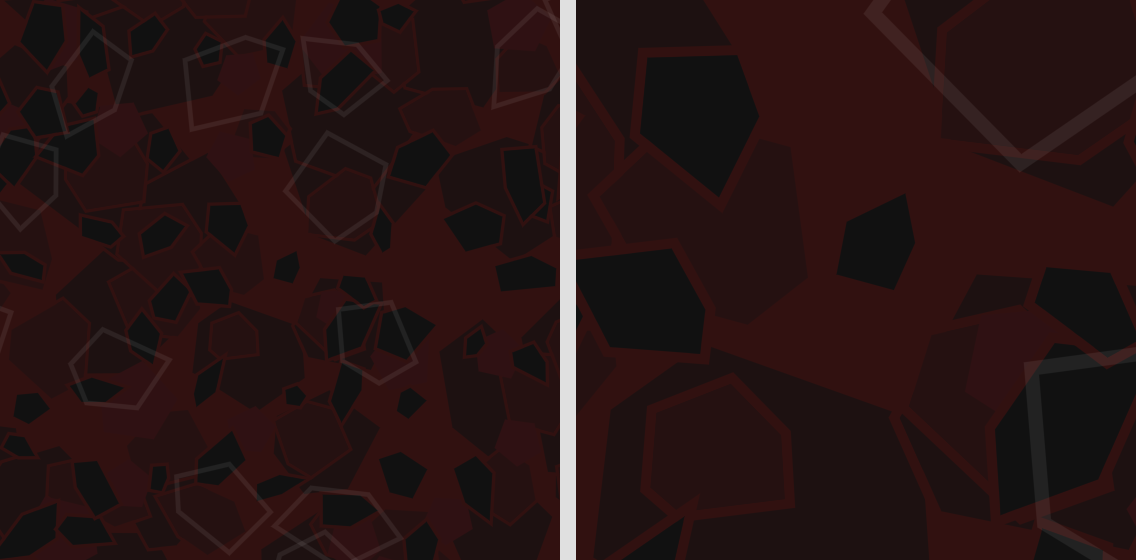
Left: the whole. Right: its middle third, enlarged.
A WebGL 2 fragment shader for this pattern:

```glsl
#version 300 es
precision highp float;

uniform vec2 u_resolution;
out vec4 outColor;

// One scatter of convex polygons; sizes are in grid cells
struct Scatter {
    float grid;      // cells across the canvas
    float density;   // share of cells that hold a polygon
    vec2 radius;     // smallest and largest inner radius
    int sides;
    float roughness; // irregularity of edges
    float stretch;   // largest elongation
    float seed;
};

const Scatter PLATES   = Scatter(4.0, 1.00, vec2(0.30, 0.65), 6, 0.55, 1.15, 11.0);
const Scatter SLABS    = Scatter(6.0, 0.72, vec2(0.24, 0.50), 6, 0.55, 1.20, 23.0);
const Scatter PENTAGONS = Scatter(6.0, 0.46, vec2(0.20, 0.40), 5, 0.08, 1.05, 37.0);
const Scatter SHARDS   = Scatter(9.0, 0.60, vec2(0.18, 0.42), 5, 0.60, 1.45, 53.0);
const Scatter FRAMES   = Scatter(4.0, 0.68, vec2(0.24, 0.38), 5, 0.50, 1.30, 71.0);

const vec3 GROUND_RED = vec3(0.194, 0.067, 0.062);
const vec3 PLATE_DARK = vec3(0.114, 0.067, 0.067);
const vec3 SLAB_BROWN = vec3(0.147, 0.067, 0.067);
const vec3 PENTAGON_RED = vec3(0.186, 0.067, 0.073);
const vec3 SHARD_BLACK = vec3(0.067, 0.068, 0.068);
const vec3 FRAME_WHITE = vec3(1.0);

const float SEAM_WIDTH = 0.0060;
const float FRAME_WIDTH = 0.0085;
const float FRAME_ALPHA = 0.07;
const float JITTER = 0.7;
const float TAU = 6.2831853;

float hash(vec2 cell, float key) {
    vec3 p = fract(vec3(cell, key) * vec3(0.1031, 0.1130, 0.0973));
    p += dot(p, p.yzx + 33.33);
    return fract((p.x + p.y) * p.z);
}

// Intersection of jittered half-planes around the centre
float polygonDistance(vec2 p, vec2 cell, Scatter s) {
    float turn = TAU * hash(cell, s.seed + 1.0);
    float elongation = mix(1.0, s.stretch, hash(cell, s.seed + 2.0));
    float radius = mix(s.radius.x, s.radius.y, hash(cell, s.seed + 3.0));
    vec2 axisScale = vec2(elongation, 1.0 / elongation);
    p = mat2(cos(turn), -sin(turn), sin(turn), cos(turn)) * p;
    float d = -10.0;
    for (int i = 0; i < s.sides; i++) {
        float key = s.seed + 100.0 + 2.0 * float(i);
        float wobble = s.roughness * (hash(cell, key) - 0.5);
        float angle = TAU * (float(i) + wobble) / float(s.sides);
        float reach = radius * (1.0 - 0.5 * s.roughness * hash(cell, key + 1.0));
        vec2 normal = axisScale * vec2(cos(angle), sin(angle));
        d = max(d, (dot(p, normal) - reach) / length(normal));
    }
    return d;
}

// Paints neighbouring polygons in a fixed order: rim first, then body
vec3 paint(vec3 color, vec2 uv, Scatter s, vec4 fill, vec4 rim, float rimWidth) {
    float halfPixel = 0.75 / min(u_resolution.x, u_resolution.y);
    vec2 home = floor(uv * s.grid);
    for (int y = -1; y <= 1; y++) {
        for (int x = -1; x <= 1; x++) {
            vec2 cell = home + vec2(x, y);
            if (hash(cell, s.seed) > s.density) continue;
            vec2 offset = vec2(hash(cell, s.seed + 4.0), hash(cell, s.seed + 5.0)) - 0.5;
            vec2 center = cell + 0.5 + JITTER * offset;
            float d = polygonDistance(uv * s.grid - center, cell, s) / s.grid;
            float body = 1.0 - smoothstep(-halfPixel, halfPixel, d);
            float outer = 1.0 - smoothstep(-halfPixel, halfPixel, d - rimWidth);
            color = mix(color, rim.rgb, rim.a * outer * (1.0 - body));
            color = mix(color, fill.rgb, fill.a * body);
        }
    }
    return color;
}

void main() {
    vec2 uv = gl_FragCoord.xy / min(u_resolution.x, u_resolution.y);
    vec4 seam = vec4(GROUND_RED, 1.0);
    vec3 color = GROUND_RED;

    // Stone layers, from large plates up to small shards
    color = paint(color, uv, PLATES, vec4(PLATE_DARK, 1.0), seam, SEAM_WIDTH);
    color = paint(color, uv, SLABS, vec4(SLAB_BROWN, 1.0), seam, SEAM_WIDTH);
    color = paint(color, uv, PENTAGONS, vec4(PENTAGON_RED, 1.0), vec4(0.0), 0.0);
    color = paint(color, uv, SHARDS, vec4(SHARD_BLACK, 1.0), seam, SEAM_WIDTH);

    // Faint hollow frames on top
    color = paint(color, uv, FRAMES, vec4(0.0), vec4(FRAME_WHITE, FRAME_ALPHA), FRAME_WIDTH);
    outColor = vec4(color, 1.0);
}
```
